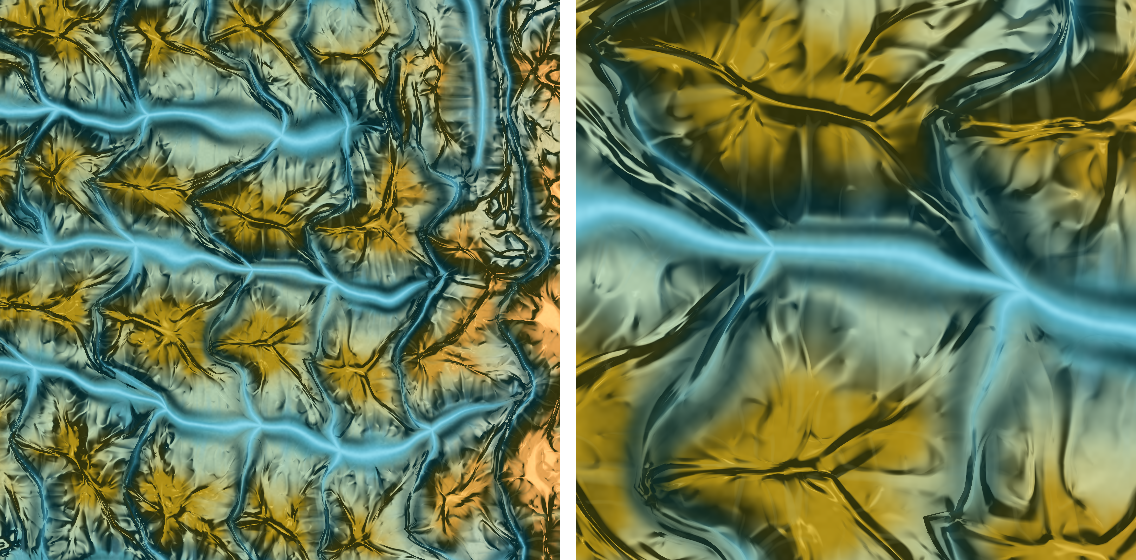
Left: the whole. Right: its middle third, enlarged.
Reproduce this texture map procedurally as a Shadertoy shader.

```glsl
#define SPACING 0.28
#define HALF_VALLEY 0.14
#define BRANCH_SPACING 0.18
#define WARP 0.13
#define GULLY_DEPTH 0.18
#define GULLY_FREQ 7.0
#define BRANCHING 4.0
#define RIVER_WIDTH 0.005
#define STEEP_LOW 3.2
#define STEEP_HIGH 9.5

const vec3 SAGE = vec3(0.68, 0.79, 0.67);
const vec3 KHAKI = vec3(0.73, 0.74, 0.50);
const vec3 GOLD = vec3(0.68, 0.56, 0.09);
const vec3 AMBER = vec3(0.84, 0.63, 0.29);
const vec3 TEAL = vec3(0.33, 0.64, 0.67);
const vec3 WATER = vec3(0.25, 0.65, 0.77);
const vec3 FOAM = vec3(0.57, 0.86, 0.93);
const vec3 DEEP = vec3(0.01, 0.15, 0.16);
const vec3 OLIVE = vec3(0.17, 0.18, 0.04);

float hash(vec2 p) {
    return fract(sin(dot(p, vec2(127.1, 311.7))) * 43758.5);
}

float noise(vec2 p) {
    vec2 i = floor(p), f = fract(p);
    f = f * f * f * (f * (f * 6.0 - 15.0) + 10.0);
    return mix(mix(hash(i), hash(i + vec2(1, 0)), f.x),
               mix(hash(i + vec2(0, 1)), hash(i + 1.0), f.x), f.y);
}

float fbm(vec2 p) {
    return (noise(p) + 0.5 * noise(p * 2.03 + 7.1) + 0.25 * noise(p * 4.1 + 3.7)) / 1.75;
}

// Returns height above the drainage and distance to the nearest stream
vec2 drainage(vec2 p) {
    vec2 q = p + WARP * (vec2(fbm(p * 4.0 + 11.0), fbm(p * 4.0 + 37.0)) - 0.5);
    q.y += 0.02 * (noise(p * 19.0 + 4.0) - 0.5);
    float bend = 0.06 * cos(6.3 * q.x) * (1.0 - smoothstep(0.5, 0.9, q.y));
    bend += 0.10 * (noise(p * 2.7 + 17.0) - 0.5);
    float lane = (q.y - 0.23 - bend) / SPACING;
    float river = abs(fract(lane + 0.5) - 0.5) * SPACING;

    // Main divide and the river east of it
    float side = q.x - 1.01 + 0.3 * smoothstep(0.35, 0.7, q.y);
    float upland = 0.03 + 0.10 * fbm(q * 8.0);
    river = mix(river, upland, smoothstep(0.0, 0.06, side) * smoothstep(0.5, 0.6, q.y));
    float east = q.x - 0.84 - 0.04 * sin(q.y * 9.0);
    river = min(river, length(vec2(east, max(0.7 - q.y, 0.0))));
    river = mix(river, HALF_VALLEY, exp(-abs(side) / 0.035));

    // Tributaries lean upstream as they leave the river
    float along = q.x + 0.6 * river + 0.16 * (fbm(q * 5.0 + 29.0) - 0.5);
    float branch = abs(fract(along / BRANCH_SPACING) - 0.5) * BRANCH_SPACING;
    return vec2(min(river, 0.55 * river + 0.8 * branch), min(river, branch + 0.1 * river));
}

float relief(vec2 p) {
    return smoothstep(0.0, HALF_VALLEY, drainage(p).x);
}

// Cosine and sine of stripes that vary along the given direction
vec2 gullyWave(vec2 p, vec2 across) {
    vec2 cell = floor(p), wave = vec2(0.0);
    for (int j = -1; j <= 2; j++)
    for (int i = -1; i <= 2; i++) {
        vec2 o = cell + vec2(i, j);
        vec2 d = p - o + 0.25 - 0.5 * vec2(hash(o), hash(o + 53.3));
        float phase = 6.2832 * dot(d, across);
        wave += exp(-2.5 * dot(d, d)) * vec2(cos(phase), sin(phase));
    }
    return wave / (length(wave) + 0.05);
}

// Returns height, tone, creek line and stream distance
vec4 terrain(vec2 p) {
    vec2 valley = drainage(p);
    float base = smoothstep(0.0, HALF_VALLEY, valley.x);
    vec2 e = vec2(0.014, 0.0);
    vec2 slope = vec2(relief(p + e.xy) - relief(p - e.xy),
                      relief(p + e.yx) - relief(p - e.yx)) / (2.0 * e.x);
    float gullies = 0.0, creek = 0.0, amp = GULLY_DEPTH, freq = GULLY_FREQ, weight = 1.0;
    for (int k = 0; k < 4; k++) {
        vec2 across = vec2(-slope.y, slope.x) / (length(slope) + 1.5);
        vec2 wave = gullyWave(p * freq + float(k) * 5.3, across);
        gullies += amp * (sqrt(max(0.5 + 0.5 * wave.x, 0.0)) - 0.66);
        creek = max(creek, weight * smoothstep(0.85, 0.95, -wave.x));
        slope -= BRANCHING * amp * freq * wave.y * across;
        amp *= 0.46;
        freq *= 1.9;
        weight *= 0.65;
    }
    gullies *= smoothstep(0.0, 0.04, valley.x) * (0.4 + 1.1 * noise(p * 5.0 + 21.0));
    float tone = base + 1.6 * gullies + 0.5 * (fbm(p * 4.5 + 61.0) - 0.5);
    return vec4(0.45 * base + gullies, tone, creek, valley.y);
}

void mainImage(out vec4 fragColor, in vec2 fragCoord) {
    vec2 p = fragCoord / iResolution.y;
    vec2 e = vec2(0.003, 0.0);
    vec4 land = terrain(p);
    vec2 slope = vec2(terrain(p + e.xy).x, terrain(p + e.yx).x) - land.x;
    float steep = length(slope) / e.x;
    float tone = land.y, stream = land.w;

    // Ground tint by elevation, warmer to the east
    float east = smoothstep(0.55, 1.0, p.x);
    float high = smoothstep(0.70, 0.88, tone);
    vec3 col = mix(TEAL, SAGE, smoothstep(0.0, 0.22, tone));
    col = mix(col, KHAKI, smoothstep(0.45, 0.75, tone));
    col = mix(col, mix(GOLD, AMBER, east), high);
    col += 0.06 * east * vec3(1.0, 0.2, 0.6);

    // Dark steep flanks, pale crests and creeks
    vec3 shade = mix(DEEP, OLIVE, smoothstep(0.2, 0.75, tone));
    col = mix(col, shade, 0.96 * smoothstep(STEEP_LOW, STEEP_HIGH, steep));
    col += (0.06 + 0.12 * high) * (1.0 - smoothstep(0.0, 2.5, steep));
    vec3 line = mix(FOAM * 0.85, KHAKI, smoothstep(0.1, 0.6, tone));
    col = mix(col, line, 0.4 * land.z);

    // Shaded banks, stream glow and bright core
    float width = RIVER_WIDTH * (0.6 + 0.8 * noise(p * 11.0 + 5.0));
    float bank = (stream - 0.021) / 0.010;
    col = mix(col, DEEP, 0.9 * noise(p * 13.0) * exp(-bank * bank));
    col = mix(col, WATER, 0.8 * exp(-pow(stream / (2.0 * width), 2.0)));
    col = mix(col, FOAM, 0.9 * exp(-pow(stream / width, 2.0)));

    col += 0.025 * (noise(p * 260.0) - 0.5);
    fragColor = vec4(clamp(col, 0.0, 1.0), 1.0);
}
```
